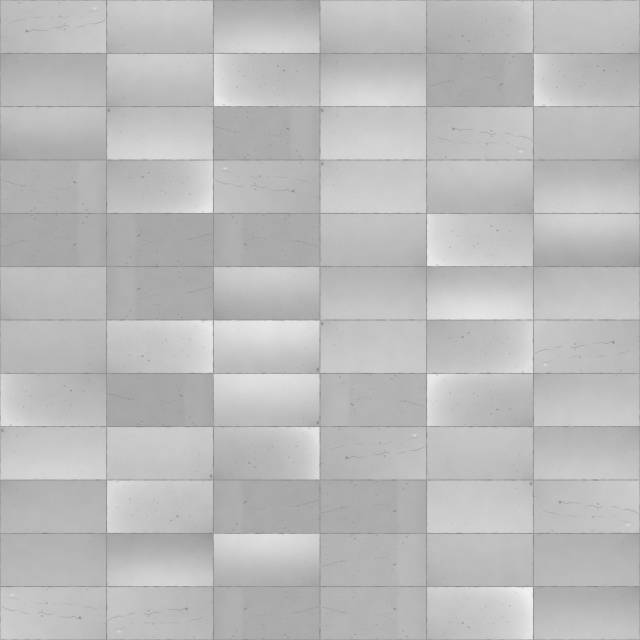
Write a WebGL 2 fragment shader that draws this texture.

```glsl
#version 300 es
// Stacked grid of pale grey stone tiles, 6 across and 12 down, with pits, veins and soft shading.
precision highp float;

uniform vec2 u_resolution;
out vec4 fragColor;

vec2 hash2(vec2 p) {
    vec3 a = fract(p.xyx * vec3(0.1031, 0.1030, 0.0973));
    a += dot(a, a.yzx + 33.33);
    return fract((a.xx + a.yz) * a.zy);
}

// Gradient noise, about -0.7 to 0.7
float noise(vec2 p) {
    vec2 i = floor(p), f = p - i;
    vec2 u = f * f * f * (f * (f * 6.0 - 15.0) + 10.0);
    vec4 corner;
    for (int k = 0; k < 4; k++) {
        vec2 o = vec2(k & 1, k >> 1);
        float angle = 6.2832 * hash2(i + o).x;
        corner[k] = dot(vec2(cos(angle), sin(angle)), f - o);
    }
    return mix(mix(corner.x, corner.y, u.x), mix(corner.z, corner.w, u.x), u.y);
}

float fbm(vec2 p) {
    return noise(p) + 0.5 * noise(p * 2.1 + 7.3) + 0.25 * noise(p * 4.3 + 3.1);
}

// One small dark pit in some cells of a jittered grid
float pits(vec2 q, float scale, float density, float seed, float pixel) {
    vec2 cell = floor(q * scale);
    vec2 place = hash2(cell + seed), kind = hash2(cell + seed + 51.7);
    vec2 d = fract(q * scale) - mix(vec2(0.25), vec2(0.75), place);
    d.y += 0.3 * d.x;
    float radius = mix(0.07, 0.24, pow(kind.y, 5.0));
    float soft = max(pixel * scale * 0.6, 0.05);
    float spot = 1.0 - smoothstep(radius - soft, radius + soft, length(d * vec2(0.8, 1.1)));
    return spot * step(kind.x, density) * mix(0.25, 1.0, kind.y * kind.y);
}

// Thin broken crack wandering across the tile
float vein(vec2 q, float start, float slope, float seed, float pixel) {
    float y = start + slope * q.x + 0.10 * fbm(vec2(q.x * 2.6, seed));
    float gaps = smoothstep(-0.25, 0.3, noise(vec2(q.x * 5.0, seed + 9.0)));
    return gaps * (1.0 - smoothstep(0.0, 0.006 + pixel * 0.7, abs(q.y - y)));
}

void main() {
    vec2 grid = gl_FragCoord.xy / u_resolution * vec2(6.0, 12.0);
    vec2 tile = floor(grid), p = fract(grid);
    float pixel = 12.0 / u_resolution.y;
    vec2 pick = hash2(tile + 17.3), vary = hash2(tile + 83.1);
    vec2 turn = step(0.5, hash2(tile + 41.9));

    // Tile-local coordinates, mirrored at random; q has tile height 1 and width 2
    vec2 m = mix(p, 1.0 - p, turn);
    vec2 q = m * vec2(2.0, 1.0);
    float tone, dark = 0.0, pale = 0.0;

    if (pick.x < 0.40) {
        // Smooth stone: light swelling toward one long edge
        tone = mix(0.69, 0.79, vary.x);
        float swell = smoothstep(0.0, 1.0, 1.0 - m.y) * (0.75 + 0.25 * sin(3.14159 * m.x));
        tone += mix(0.03, 0.20, vary.y * vary.y) * (swell - 0.25);
        tone -= 0.06 * exp(-4.0 * length(q - vec2(0.0, 1.0)));
        dark = 0.25 * pits(q, 14.0, 0.10, 3.0, pixel);
        float chip = length((q - vec2(0.04, 0.93)) * vec2(1.0, 0.8)) + 0.02 * noise(q * 40.0);
        dark += 0.6 * step(0.75, vary.x) * (1.0 - smoothstep(0.01, 0.02 + pixel, chip));
    } else if (pick.x < 0.65) {
        // Pitted stone: bright rim on two sides, shaded opposite corner
        tone = mix(0.71, 0.78, vary.x);
        float rim = pow(m.x, 5.0) + 0.8 * pow(m.y, 4.0) * (0.4 + 0.6 * m.x);
        tone += mix(0.08, 0.15, vary.y) * min(rim, 1.2);
        tone -= 0.08 * exp(-3.0 * length(q * vec2(0.6, 1.0)));
        float cluster = exp(-12.0 * dot(q - vec2(0.7, 0.45), q - vec2(0.7, 0.45)));
        dark = 0.3 * pits(q, 13.0, 0.18, 11.0, pixel);
        dark += pits(q, 11.0, 0.10 + 0.4 * cluster, 23.0, pixel) * (0.3 + 0.5 * cluster);
    } else if (pick.x < 0.84) {
        // Veined stone: fine cracks, scattered pits, one pale chip
        tone = mix(0.69, 0.77, vary.x) + 0.06 * (m.x - 0.5) * (m.y + 0.5);
        dark = 0.32 * vein(q, 0.72, -0.18, 4.7, pixel) + 0.2 * vein(q, 0.42, -0.10, 13.2, pixel);
        dark += 0.4 * pits(q, 12.0, 0.18, 37.0, pixel);
        dark += 0.6 * (1.0 - smoothstep(0.01, 0.02 + pixel, length(q - vec2(0.5, 0.58))));
        vec2 chip = (q - vec2(1.77, 0.16)) * vec2(0.6, 1.0);
        pale = 1.0 - smoothstep(0.012, 0.018 + pixel, length(chip) + 0.01 * noise(q * 50.0));
    } else {
        // Dark stone: faint lighter band and a slanting trail of pits
        tone = mix(0.645, 0.705, vary.x);
        float edge = 1.46 + 0.05 * noise(vec2(q.y * 5.0, 2.0));
        tone += 0.02 * smoothstep(edge - 0.04, edge + 0.04, q.x) * (1.0 - smoothstep(1.7, 2.0, q.x));
        float trail = exp(-45.0 * pow(q.y - 0.65 + 0.2 * q.x, 2.0)) * smoothstep(1.5, 1.1, q.x);
        dark = 0.35 * pits(q, 13.0, 0.16, 61.0, pixel);
        dark += 0.75 * pits(q, 9.0, 0.05 + 0.4 * trail, 71.0, pixel);
        dark += 0.25 * trail * vein(q, 0.65, -0.2, 29.4, pixel);
    }

    // Cloudy mottling and fine grain
    tone += 0.012 * fbm(q * 3.0 + tile * 5.7) + 0.010 * noise(q * 27.0 + tile * 3.0);
    tone = mix(tone, 0.42, 0.75 * clamp(dark, 0.0, 1.0));
    tone = mix(tone, 0.86, 0.7 * pale);

    // Hairline joints with slightly chipped edges
    vec2 border = min(p, 1.0 - p) * vec2(2.0, 1.0);
    float nearest = min(border.x, border.y);
    float halfWidth = 0.007 + 0.008 * noise(grid * vec2(18.0, 9.0));
    float joint = clamp((halfWidth - nearest) / pixel + 0.5, 0.0, 1.0);
    float grime = 0.55 + 0.12 * noise(grid * vec2(8.0, 4.0) + 31.0);
    tone -= 0.012 * exp(-nearest * 45.0);
    tone = mix(tone, grime, joint);

    fragColor = vec4(vec3(tone), 1.0);
}
```
